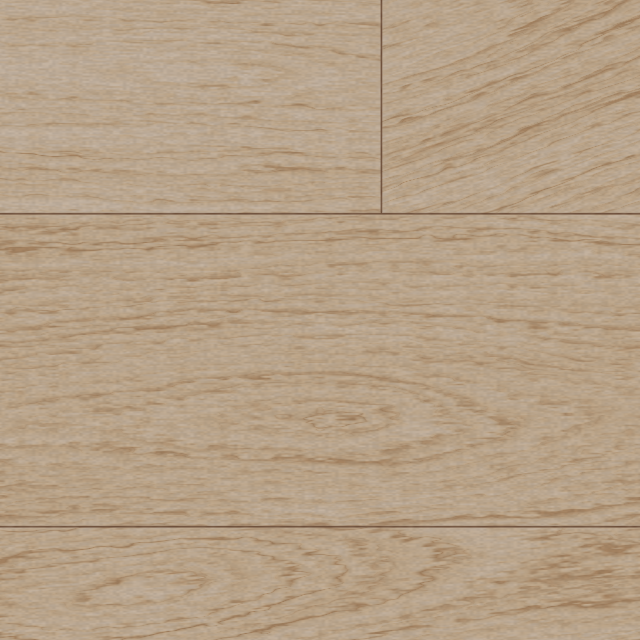
Write a three.js fragment shader that draws this texture.

```glsl
// Pale oak floor: wide horizontal planks with thin dark seams and a staggered end joint.
// Each plank has growth rings stretched around its own heart; one-dimensional cellular
// noise turns ring distance into irregular lines, which layered sines and fibres roughen.
varying vec2 vUv;

const float PLANK_HEIGHT = 0.489;
const float PLANK_LENGTH = 2.0;
const float FIRST_SEAM = 0.177;
const float FIRST_JOINT = 1.866;
const float JOINT_STAGGER = 0.73;
const float SEAM_HALF_WIDTH = 0.0013;
const float SEAM_SOFTNESS = 0.0012;
const float RING_DENSITY = 62.0;
const float FINE_RING_DENSITY = 140.0;
const float RING_CONTRAST = 0.70;
const float FINE_RING_CONTRAST = 0.34;
const float BAND_CONTRAST = 0.18;
const float FIBRE_CONTRAST = 0.42;
const float MOTTLE_CONTRAST = 0.17;
const float SPECKLE = 0.085;

const vec3 PALE = vec3(0.742, 0.678, 0.610);
const vec3 TAN = vec3(0.718, 0.628, 0.518);
const vec3 BROWN = vec3(0.625, 0.497, 0.370);
const vec3 SEAM = vec3(0.42, 0.30, 0.22);

// Plank figure: heart x, heart y, taper towards the tip, slope of the grain
const vec4 FIGURE_LOW = vec4(0.23, 0.085, 0.30, 0.07);
const vec4 FIGURE_MIDDLE = vec4(0.53, 0.345, 0.31, 0.02);
const vec4 FIGURE_LEFT = vec4(0.28, 0.885, 0.14, -0.03);
const vec4 FIGURE_RIGHT = vec4(0.62, 0.94, 0.32, 0.30);

float hash(vec2 p) {
  return fract(sin(dot(p, vec2(127.1, 311.7))) * 43758.5);
}

float valueNoise(vec2 p) {
  vec2 i = floor(p), f = fract(p);
  f = f * f * (3.0 - 2.0 * f);
  vec2 e = vec2(1.0, 0.0);
  return mix(mix(hash(i), hash(i + e.xy), f.x),
             mix(hash(i + e.yx), hash(i + e.xx), f.x), f.y);
}

// Slow wander of the grain from layered sines
float wander(vec2 p, float seed) {
  float sum = 0.0, amplitude = 0.005, frequency = 7.0;
  for (int i = 0; i < 4; i++) {
    float phase = seed * 9.0 + float(i) * 2.4;
    sum += amplitude * sin(p.x * frequency + phase
                           + 2.0 * sin(p.y * frequency * 2.3 + phase));
    amplitude *= 0.5;
    frequency *= 1.9;
  }
  return sum;
}

// Stretched distance from the heart, levelling out far along the plank
float ringDistance(vec2 p, vec4 figure) {
  vec2 d = p - figure.xy;
  d.y -= figure.w * d.x;
  float taper = figure.z * (d.x > 0.0 ? 1.0 : 0.6);
  float along = taper * d.x / sqrt(1.0 + d.x * d.x / 0.22);
  return sqrt(d.y * d.y + along * along + 0.0003);
}

// Jittered lines, sharp on the outside and fading inwards, broken along their length
float ringLines(float r, float x, float seed) {
  float cell = floor(r), lines = 0.0;
  for (int i = -1; i <= 1; i++) {
    float id = cell + float(i);
    float d = r - id - 0.2 - 0.6 * hash(vec2(id, seed));
    float strength = 0.45 + 0.55 * hash(vec2(id, seed + 5.0));
    strength *= 0.5 + 0.6 * valueNoise(vec2(x * 6.0 + id * 3.7, id + seed));
    lines = max(lines, strength * exp(-abs(d) * (d > 0.0 ? 6.0 : 3.0)));
  }
  return lines;
}

void main() {
  vec2 p = vUv;

  // Plank layout
  float rowPosition = (p.y - FIRST_SEAM) / PLANK_HEIGHT;
  float row = floor(rowPosition);
  float joint = mod(FIRST_JOINT + row * JOINT_STAGGER, PLANK_LENGTH);
  float column = floor((p.x - joint) / PLANK_LENGTH);
  float seed = row * 3.0 + column * 7.0 + 20.0;
  bool rightPlank = column > -0.5;
  vec4 figure = row < 0.0 ? FIGURE_LOW : row < 1.0 ? FIGURE_MIDDLE
              : rightPlank ? FIGURE_RIGHT : FIGURE_LEFT;

  // Grain, with fibres following the slope of the plank
  vec2 q = vec2(p.x, p.y - figure.w * p.x);
  float fibre = valueNoise(q * vec2(60.0, 330.0) + seed);
  float rough = valueNoise(q * vec2(36.0, 170.0) + seed * 2.0);
  float mottle = valueNoise(q * vec2(3.5, 19.0) + seed * 3.0);
  float r = ringDistance(p, figure) + wander(q, seed) + 0.006 * (rough - 0.5)
          + 0.005 * (fibre - 0.5);
  float lines = ringLines(r * RING_DENSITY, p.x, seed);
  float fineLines = ringLines(r * FINE_RING_DENSITY, p.x * 2.0, seed + 3.0);
  float band = valueNoise(vec2(r * 22.0 + seed, p.x * 2.0));

  // Wood colour
  float plankTone = row < 0.0 ? 0.13 : row < 1.0 ? 0.17 : rightPlank ? 0.14 : 0.04;
  float tone = plankTone + RING_CONTRAST * lines * (0.65 + 0.7 * rough)
             + FINE_RING_CONTRAST * fineLines + BAND_CONTRAST * (band - 0.5)
             + FIBRE_CONTRAST * (fibre - 0.5) + MOTTLE_CONTRAST * (mottle - 0.5);
  vec3 colour = mix(PALE, TAN, clamp(tone * 2.0, 0.0, 1.0));
  colour = mix(colour, BROWN, clamp(tone * 2.0 - 1.0, 0.0, 1.0));
  colour *= 1.0 + SPECKLE * (valueNoise(p * vec2(190.0, 360.0)) - 0.5);

  // Seams with a faint worn lip
  float rowEdge = (0.5 - abs(fract(rowPosition) - 0.5)) * PLANK_HEIGHT;
  float endEdge = abs(mod(p.x - joint + 0.5 * PLANK_LENGTH, PLANK_LENGTH) - 0.5 * PLANK_LENGTH);
  float edge = min(rowEdge, endEdge);
  float seam = 1.0 - smoothstep(SEAM_HALF_WIDTH - SEAM_SOFTNESS, SEAM_HALF_WIDTH + SEAM_SOFTNESS, edge);
  colour = mix(colour, PALE, 0.3 * exp(-edge * 160.0));
  colour = mix(colour, SEAM, seam * (0.8 + 0.2 * valueNoise(p * 120.0)));

  gl_FragColor = vec4(colour, 1.0);
}
```
